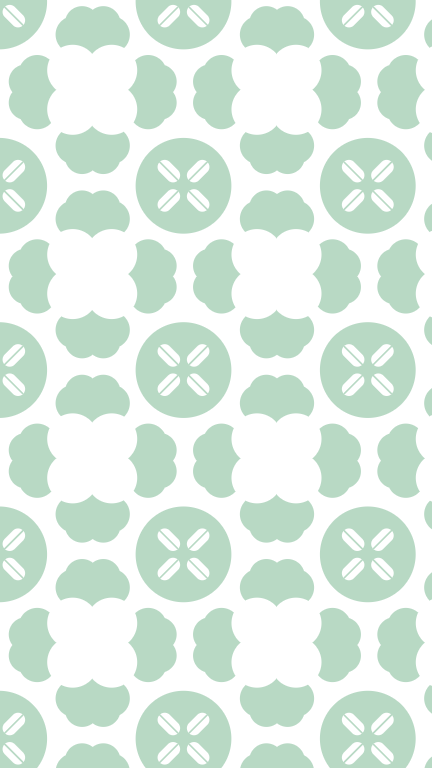
This pattern is drawn by a Shadertoy shader. Its source:

```glsl
// Two-colour repeat of button discs holding four split beans, alternating with
// rosettes: four lobed blossoms tucked behind a white cloud. Each shape is a
// signed distance in tile units, folded by symmetry and repeated with fract.

const vec3 WHITE = vec3(1.0);
const vec3 SAGE = vec3(0.72, 0.85, 0.77);
const float TILE = 0.4266;                      // tile side / canvas width

const vec2 DISC_CENTRE = vec2(-0.0043, -0.0081);  // tile units from top left
const vec2 CLOUD_CENTRE = vec2(0.5003, -0.4872);
const vec2 BLOSSOM_CENTRE = vec2(0.5030, -0.4889);
const vec2 SIDE_SHIFT = vec2(0.0, -0.0110);

// Coordinates relative to the nearest repeat of a centre
vec2 repeatAt(vec2 p, vec2 centre) {
    return fract(p - centre + 0.5) - 0.5;
}

float circle(vec2 p, vec2 centre, float radius) {
    return length(p - centre) - radius;
}

// Capsule lying along x
float capsule(vec2 p, float halfLength, float radius) {
    p.x -= clamp(p.x, -halfLength, halfLength);
    return length(p) - radius;
}

// Four beans on the diagonals, each cut lengthwise by a slit
float beans(vec2 p, float spread, float slit) {
    vec2 q = abs(p) - spread;
    vec2 axis = vec2(q.x + q.y, q.x - q.y) * 0.70711;
    return max(capsule(axis, 0.032, 0.0385), slit - abs(axis.y));
}

float button(vec2 p) {
    return max(circle(p, vec2(0.0), 0.2598), -beans(p, 0.0795, 0.0045));
}

// Mirrored pair of blossoms above and below the origin
float blossomPair(vec2 p) {
    vec2 q = abs(p);
    float sideLobe = circle(q, vec2(0.1004, 0.3011), 0.1010);
    float tipLobe = circle(q, vec2(0.0575, 0.3620), 0.0935);
    float heart = circle(q, vec2(0.0, 0.2600), 0.0980);
    return min(min(sideLobe, tipLobe), heart);
}

float cloud(vec2 p) {
    vec2 q = abs(p);
    float lobes = circle(q, vec2(0.1058), 0.1384);
    return min(lobes, max(q.x, q.y) - 0.1058);
}

float rosette(vec2 p) {
    vec2 b = repeatAt(p, BLOSSOM_CENTRE);
    vec2 s = repeatAt(p, BLOSSOM_CENTRE + SIDE_SHIFT);
    float petals = min(blossomPair(b), blossomPair(s.yx));
    return max(petals, -cloud(repeatAt(p, CLOUD_CENTRE)));
}

void mainImage(out vec4 fragColor, in vec2 fragCoord) {
    // Tile units measured from the top left corner
    float unit = iResolution.x * TILE;
    vec2 p = (fragCoord - vec2(0.0, iResolution.y)) / unit;

    float shape = min(button(repeatAt(p, DISC_CENTRE)), rosette(p));

    // One-pixel edge coverage
    float ink = clamp(0.5 - shape * unit, 0.0, 1.0);
    fragColor = vec4(mix(WHITE, SAGE, ink), 1.0);
}
```
